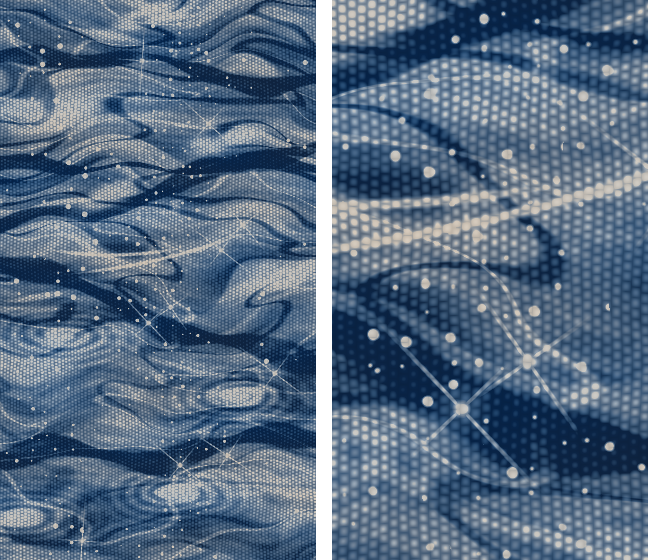
Left: the whole. Right: its middle third, enlarged.
Give the GLSL for this texture, as a Shadertoy shader.

```glsl
const float THREADS = 94.0;       // weave threads across the width
const float WEAVE_DEPTH = 0.40;
const float CONTRAST = 2.1;
const float BRIGHTNESS = 0.08;
const float SPLATTER_DENSITY = 0.5;
const float RAY_WIDTH = 0.0024;
const float PI = 3.14159;

// Paint from navy to cream, and the tone at which each is pure
const vec3 PAINT[6] = vec3[6](
    vec3(0.05, 0.14, 0.26), vec3(0.16, 0.27, 0.39), vec3(0.27, 0.37, 0.48),
    vec3(0.41, 0.47, 0.54), vec3(0.56, 0.60, 0.64), vec3(0.77, 0.74, 0.70));
const float STOPS[6] = float[6](0.07, 0.25, 0.46, 0.68, 0.86, 0.98);

// Dark currents: height at the left edge, at the right edge, thickness
const vec3 CURRENTS[5] = vec3[5](
    vec3(0.31, 0.38, 0.035), vec3(0.93, 0.61, 0.040), vec3(1.04, 1.29, 0.035),
    vec3(1.25, 1.23, 0.030), vec3(1.60, 1.52, 0.032));
const vec2 WHIRLS[4] = vec2[4](
    vec2(0.20, 0.71), vec2(0.75, 0.52), vec2(0.55, 0.21), vec2(0.07, 0.14));
const vec2 FOAM[5] = vec2[5](
    vec2(0.73, 1.33), vec2(0.91, 0.90), vec2(0.33, 1.15),
    vec2(0.20, 1.40), vec2(0.48, 1.72));
const vec2 STARS[10] = vec2[10](
    vec2(0.45, 1.58), vec2(0.66, 1.38), vec2(0.77, 1.06), vec2(0.70, 0.98),
    vec2(0.54, 0.80), vec2(0.87, 0.59), vec2(0.72, 0.33), vec2(0.26, 0.06),
    vec2(0.47, 0.75), vec2(0.57, 0.30));

vec2 hash2(vec2 p) {
    vec3 h = fract(p.xyx * vec3(0.1031, 0.1030, 0.0973));
    h += dot(h, h.yzx + 33.33);
    return fract((h.xx + h.yz) * h.zy);
}

float gradientDot(vec2 cell, vec2 offset) {
    float angle = 2.0 * PI * hash2(cell).x;
    return dot(vec2(cos(angle), sin(angle)), offset);
}

float noise(vec2 p) {
    vec2 i = floor(p), f = fract(p);
    vec2 u = f * f * f * (f * (f * 6.0 - 15.0) + 10.0);
    vec2 e = vec2(1.0, 0.0);
    return mix(mix(gradientDot(i, f), gradientDot(i + e, f - e), u.x),
               mix(gradientDot(i + e.yx, f - e.yx), gradientDot(i + 1.0, f - 1.0), u.x), u.y);
}

float fineLine(float distanceToLine, float width) {
    return 1.0 - smoothstep(width * 0.4, width * 1.4, abs(distanceToLine));
}

// Layered brush work of the water; returns a signed tone
float water(vec2 p) {
    vec2 q = p;
    q.y += 0.16 * noise(p * vec2(2.2, 2.6) + 7.0) + 0.04 * noise(p * vec2(5.0, 9.0));
    float upper = smoothstep(0.4, 1.0, p.y);
    float tone = 0.65 * noise(q * vec2(1.6, 7.0) + 3.0) + 0.35 * noise(q * vec2(4.0, 24.0));
    tone += 0.25 * noise(q * vec2(9.0, 60.0));

    // Overlapping strokes with one crisp edge
    float f = fract(q.y * 10.0 + 2.2 * noise(q * vec2(2.0, 4.0) + 21.0));
    float stroke = f * (1.0 - smoothstep(0.90, 1.0, f)) - 0.45;
    tone += stroke * mix(0.25, 0.55, upper) * smoothstep(-0.3, 0.3, noise(p * vec2(2.0, 5.0) + 40.0));

    // Thin dark and pale contours
    float swell = 0.5 + noise(p * vec2(4.0, 6.0) + 11.0);
    tone -= mix(0.25, 0.5, upper) * fineLine(noise(q * vec2(2.2, 9.0) + 50.0), 0.07 * swell + 0.01);
    tone += 0.35 * fineLine(noise(q * vec2(1.8, 8.0) + 70.0), 0.025 * swell + 0.006);

    for (int i = 0; i < 5; i++) {
        vec3 c = CURRENTS[i];
        float d = p.y - mix(c.x, c.y, p.x) - 0.08 * noise(vec2(p.x * 3.0, float(i) * 5.3));
        float width = c.z * (0.75 + 1.1 * noise(vec2(p.x * 5.0, float(i) * 3.7 + 0.4)));
        tone -= 0.65 * (1.0 - smoothstep(width * 0.75, width * 1.2, abs(d)));
    }
    float edgeNoise = noise(p * vec2(9.0, 20.0));
    for (int i = 0; i < 4; i++) {
        vec2 d = (p - WHIRLS[i]) * vec2(1.0, 2.5);
        float r = length(d) + 0.03 * noise(p * vec2(6.0, 12.0) + 9.0);
        tone += 0.24 * sin(r * 115.0 + atan(d.y, d.x)) * exp(-r * r * 22.0);
        tone += 0.9 * (1.0 - smoothstep(0.02, 0.10, r + 0.04 * edgeNoise));
    }
    for (int i = 0; i < 5; i++) {
        vec2 d = p - FOAM[i];
        d.y -= 0.3 * d.x;
        float r = length(d * vec2(1.0, 3.6)) + 0.09 * edgeNoise;
        tone += 0.7 * (1.0 - smoothstep(0.03, 0.19, r));
    }
    return tone;
}

// Flicked drops gathered along a wandering vertical path
float splatter(vec2 p, float cellSize) {
    vec2 cell = floor(p / cellSize);
    vec2 place = hash2(cell + 17.0), kind = hash2(cell + 91.0);
    float away = (p.x - 0.54 - 0.06 * sin(p.y * 5.0)) / 0.12;
    float chance = SPLATTER_DENSITY * exp(-away * away) + 0.012;
    float radius = cellSize * mix(0.07, 0.23, kind.y * kind.y);
    float d = length(p / cellSize - cell - mix(vec2(0.28), vec2(0.72), place)) * cellSize;
    return step(kind.x, chance) * (1.0 - smoothstep(radius - 0.0015, radius + 0.0015, d));
}

// Scratched stars with one long and one short ray
float sparkle(vec2 p, vec2 centre) {
    vec2 random = hash2(centre * 100.0);
    float angle = random.x < 0.25 ? 1.5 : -0.8 + 0.5 * (random.y - 0.5);
    vec2 axis = vec2(cos(angle), sin(angle)), d = p - centre;
    float along = dot(d, axis), across = dot(d, vec2(-axis.y, axis.x));
    float longRay = fineLine(across, RAY_WIDTH) * (1.0 - smoothstep(0.02, 0.10 + 0.10 * random.y, abs(along)));
    float shortRay = fineLine(along, RAY_WIDTH) * (1.0 - smoothstep(0.01, 0.10, abs(across)));
    float core = 1.0 - smoothstep(0.004, 0.014, length(d));
    float glow = 0.35 * exp(-dot(d, d) * 1100.0);
    return max(max(0.8 * longRay, 0.75 * shortRay), max(core, glow));
}

// Long curved cream stroke, tapered at both ends
float creamStroke(vec2 p, vec2 a, vec2 b) {
    float t = (p.x - a.x) / (b.x - a.x);
    float taper = smoothstep(0.0, 0.3, t) * (1.0 - smoothstep(0.75, 1.0, t));
    float curve = mix(a.y, b.y, t) - 0.025 * sin(PI * t);
    return 0.85 * taper * fineLine(p.y - curve, 0.005 * taper + 0.001);
}

float weave(vec2 p) {
    vec2 g = p * THREADS + 0.7 * vec2(noise(p * 9.0), noise(p * 9.0 + 30.0));
    float column = floor(g.x);
    float bump = abs(sin(PI * g.x)) * abs(sin(PI * (g.y + 0.5 * mod(column, 2.0))));
    return bump - 0.42 + 0.35 * noise(g * vec2(0.9, 0.6));
}

void mainImage(out vec4 fragColor, in vec2 fragCoord) {
    vec2 p = fragCoord / iResolution.x;
    float tone = 0.5 + 0.5 * tanh(CONTRAST * (water(p) + BRIGHTNESS));

    float marks = max(splatter(p, 0.028), splatter(p + 0.37, 0.041));
    for (int i = 0; i < 10; i++) marks = max(marks, sparkle(p, STARS[i]));
    marks = max(marks, creamStroke(p, vec2(0.18, 0.90), vec2(0.82, 1.05)));
    marks = max(marks, creamStroke(p, vec2(0.10, 0.99), vec2(0.60, 0.99)));
    tone = mix(tone, 1.05, marks);

    float cloth = weave(p);
    tone += WEAVE_DEPTH * cloth * mix(0.55, 1.0, tone) * (1.0 - 0.5 * marks);

    vec3 colour = PAINT[0];
    for (int i = 1; i < 6; i++)
        colour = mix(colour, PAINT[i], clamp((tone - STOPS[i - 1]) / (STOPS[i] - STOPS[i - 1]), 0.0, 1.0));
    float blueness = 0.05 * noise(p * vec2(3.0, 8.0) + 60.0) + 0.012;
    colour += blueness * vec3(-1.0, 0.0, 1.0);
    fragColor = vec4(colour * (1.0 + 0.12 * cloth), 1.0);
}
```
